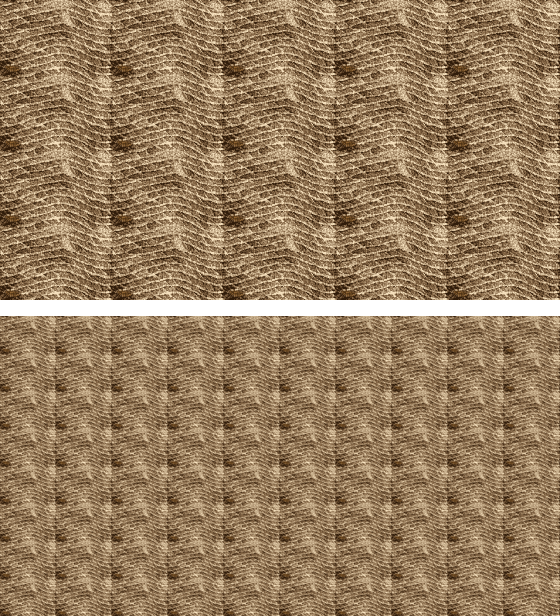
Top: one tile. Bottom: repeated 2 by 2.
Give the GLSL for this texture, as a WebGL 2 fragment shader.

```glsl
#version 300 es
precision highp float;
// Weathered scaly hide: arched rows of slanted scales with pale ridges, repeated 5 by 4.
uniform vec2 u_resolution;
out vec4 outColor;

const float TAU = 6.2831853;
const vec2 TILES = vec2(5.0, 4.0);
const float COLUMNS = 10.0;
const float ROWS = 10.0;
const float SLANT = 8.0; // whole columns shifted over one tile height

const vec3 CREVICE = vec3(0.19, 0.11, 0.04);
const vec3 HIDE = vec3(0.52, 0.40, 0.27);
const vec3 CREAM = vec3(0.96, 0.88, 0.74);
const vec3 OCHRE = vec3(0.56, 0.38, 0.17);

float hash(vec2 p) {
  vec3 q = fract(vec3(p.xyx) * 0.1031);
  q += dot(q, q.yzx + 33.33);
  return fract((q.x + q.y) * q.z);
}

// Gradient noise that wraps after a whole number of cells
float cornerSlope(vec2 cell, vec2 offset, vec2 period) {
  float angle = TAU * hash(floor(mod(cell + 0.5, period)) + period);
  return dot(vec2(cos(angle), sin(angle)), offset);
}

float wrapNoise(vec2 p, vec2 period) {
  vec2 q = p * period;
  vec2 cell = floor(q);
  vec2 f = q - cell;
  vec2 s = f * f * f * (f * (f * 6.0 - 15.0) + 10.0);
  vec2 e = vec2(1.0, 0.0);
  float low = mix(cornerSlope(cell, f, period), cornerSlope(cell + e.xy, f - e.xy, period), s.x);
  float high = mix(cornerSlope(cell + e.yx, f - e.yx, period), cornerSlope(cell + e.xx, f - e.xx, period), s.x);
  return mix(low, high, s.y);
}

// Scale grid: x counts slanted columns, y counts arched rows
vec2 scaleGrid(vec2 p) {
  float arch = 0.85 * cos(TAU * (p.x - 0.50)) + 0.14 * sin(2.0 * TAU * p.x);
  float row = p.y * ROWS - arch;
  row += 0.4 * wrapNoise(p, vec2(3.0, 3.0)) + 0.16 * wrapNoise(p, vec2(13.0, 9.0));
  float column = p.x * COLUMNS + row * SLANT / ROWS;
  column += 0.6 * wrapNoise(p, vec2(4.0, 5.0)) + 0.2 * wrapNoise(p, vec2(17.0, 11.0));
  return vec2(column, row);
}

// Random value per scale, equal in every tile
float scaleTint(vec2 grid) {
  vec2 id = floor(grid);
  float lap = floor((id.y + 0.5) / ROWS);
  float column = floor(grid.x - SLANT * lap);
  return hash(floor(mod(vec2(column, id.y) + 0.5, vec2(COLUMNS, ROWS))) + 7.0);
}

float ridge(float coord, float halfWidth) {
  float edge = 0.5 - abs(fract(coord) - 0.5);
  float soft = 0.02 + 0.4 * fwidth(coord);
  return 1.0 - smoothstep(halfWidth - soft, halfWidth + soft, edge);
}

// Ragged elliptical blotch, wrapped around the tile
float blotch(vec2 p, vec2 centre, vec2 radius, float angle, float ragged) {
  vec2 d = (fract(p - centre + 0.5) - 0.5) * vec2(1.5, 1.0);
  float c = cos(angle), s = sin(angle);
  d = vec2(c * d.x + s * d.y, c * d.y - s * d.x) / radius;
  return 1.0 - smoothstep(0.7, 1.2, length(d) + ragged);
}

vec3 hideColor(float tone) {
  vec3 dark = mix(CREVICE, HIDE, clamp(tone / 0.43, 0.0, 1.0));
  return mix(dark, CREAM, clamp((tone - 0.43) / 0.57, 0.0, 1.0));
}

void main() {
  vec2 p = gl_FragCoord.xy / u_resolution * TILES;
  vec2 grid = scaleGrid(p);
  vec2 f = fract(grid);

  // Broad stains and grit at three sizes
  float stain = wrapNoise(p, vec2(3.0, 2.0)) + 0.6 * wrapNoise(p, vec2(7.0, 5.0));
  float coarse = wrapNoise(p, vec2(15.0, 10.0));
  float medium = wrapNoise(p, vec2(41.0, 27.0));
  float fine = wrapNoise(p, vec2(79.0, 53.0));
  float grit = 0.08 * coarse + 0.22 * medium + 0.45 * fine;

  // Domed scales with shade below each ridge
  float dome = 16.0 * f.x * (1.0 - f.x) * f.y * (1.0 - f.y);
  float shade = smoothstep(0.5, 0.85, f.y) + 0.7 * smoothstep(0.4, 0.05, f.x);
  float tone = 0.39 + 0.10 * dome - 0.20 * shade + 0.16 * (scaleTint(grid) - 0.5);

  // Thin worn pale ridges
  float wear = 0.05 * coarse + 0.06 * medium;
  float rowRidge = ridge(grid.y, 0.13 + wear);
  float columnRidge = ridge(grid.x, 0.085 + wear);
  float ridges = max(rowRidge, 0.85 * columnRidge);
  tone = mix(tone, 0.78 + 0.2 * coarse, ridges) + grit + 0.28 * stain;

  // Bare pale patches and dark hollows
  float ragged = 0.6 * coarse + 0.7 * medium;
  float bare = blotch(p, vec2(0.94, 0.91), vec2(0.10, 0.062), -0.4, ragged);
  bare = max(bare, blotch(p, vec2(0.60, 0.75), vec2(0.13, 0.042), -1.0, ragged));
  bare = max(bare, 0.75 * blotch(p, vec2(0.53, 0.94), vec2(0.24, 0.045), 0.05, ragged));
  tone = mix(tone, 0.84 + grit, 0.9 * bare);
  float hollow = blotch(p, vec2(0.07, 0.07), vec2(0.19, 0.085), -0.3, ragged);
  float join = blotch(p, vec2(0.0, 0.45), vec2(0.024, 0.55), 0.0, ragged);
  tone -= 0.28 * hollow + 0.16 * join;

  vec3 color = hideColor(tone);
  float ochre = blotch(p, vec2(0.11, 0.09), vec2(0.09, 0.04), -0.3, ragged);
  color = mix(color, OCHRE * (0.9 + 1.2 * grit), 0.6 * ochre);
  outColor = vec4(color, 1.0);
}
```
